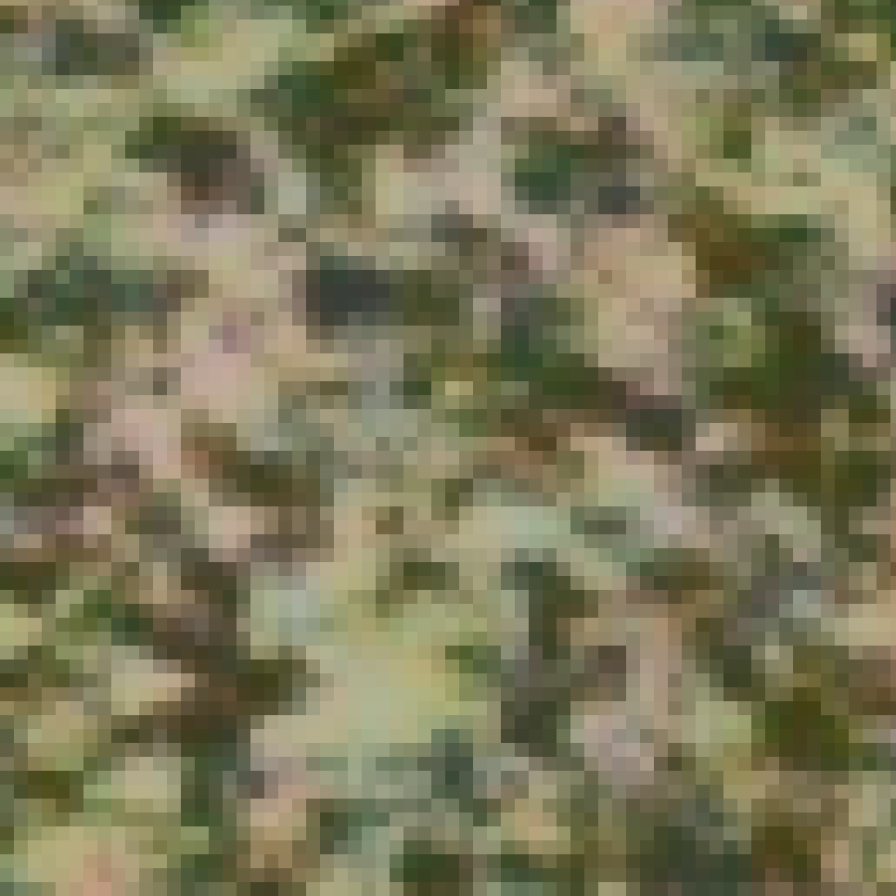
This pattern is drawn by a WebGL 1 fragment shader. Its source:

```glsl
precision highp float;
// Blocky woodland camouflage: a grid of small flat squares in tan, olive and dark green.
// Layered value noise, sampled once per square, is spread evenly over a colour ramp;
// slower noise shifts the hue between pinkish, green, ochre and grey.

uniform vec2 u_resolution;

#define CELLS 64.4          // squares across the canvas
#define PATCH_SIZE vec2(9.5, 7.5)   // broad patches, in squares
#define SPOT_SIZE vec2(4.6, 3.5)    // spots
#define SPECK_SIZE vec2(2.3, 1.9)   // small specks
#define TONE_SPREAD 0.195   // standard deviation of the summed noise
#define WARM_SHIFT 0.15     // strength of the pink-green drift
#define BLUE_SHIFT 0.17     // strength of the grey-ochre drift

const vec3 DARK_GREEN = vec3(0.22, 0.24, 0.13);
const vec3 OLIVE = vec3(0.35, 0.34, 0.23);
const vec3 TAN = vec3(0.73, 0.69, 0.57);
const float OLIVE_TONE = 0.18;

float hash(vec2 p) {
  return fract(sin(dot(p, vec2(127.1, 311.7))) * 43758.5453);
}

// Smooth value noise centred on zero.
float noise(vec2 p) {
  vec2 i = floor(p);
  vec2 f = fract(p);
  f = f * f * (3.0 - 2.0 * f);
  float low = mix(hash(i), hash(i + vec2(1.0, 0.0)), f.x);
  float high = mix(hash(i + vec2(0.0, 1.0)), hash(i + vec2(1.0, 1.0)), f.x);
  return mix(low, high, f.y) - 0.5;
}

// Evenly distributed lightness from 0 to 1 for one square.
float cellTone(vec2 cell) {
  float n = 0.50 * noise(cell / PATCH_SIZE + 17.3)
          + 0.60 * noise(cell / SPOT_SIZE + 41.7)
          + 0.45 * noise(cell / SPECK_SIZE + 83.1)
          + 0.12 * (hash(cell + 5.5) - 0.5);
  return 1.0 / (1.0 + exp(-1.7 * n / TONE_SPREAD));
}

vec3 cellColor(vec2 cell) {
  // Lightness ramp
  float tone = cellTone(cell);
  vec3 color = mix(DARK_GREEN, OLIVE, min(tone / OLIVE_TONE, 1.0));
  color = mix(color, TAN, max(tone - OLIVE_TONE, 0.0) / (1.0 - OLIVE_TONE));

  // Hue drift at nearly constant lightness
  float warm = noise(cell / 6.3 + 131.9) + 0.7 * noise(cell / 2.4 + 157.2);
  float blue = noise(cell / 5.7 + 211.4) + 0.7 * noise(cell / 2.6 + 239.8);
  color += WARM_SHIFT * warm * vec3(0.6, -0.3, 0.1);
  color += BLUE_SHIFT * blue * vec3(-0.2, 0.0, 0.7);
  return color;
}

void main() {
  float scale = CELLS / min(u_resolution.x, u_resolution.y);
  vec2 p = gl_FragCoord.xy * scale - 0.5;
  vec2 cell = floor(p);

  // Blend neighbouring squares only within one pixel of their shared edge
  vec2 w = clamp((fract(p) - 0.5) / scale + 0.5, 0.0, 1.0);
  vec3 low = mix(cellColor(cell), cellColor(cell + vec2(1.0, 0.0)), w.x);
  vec3 high = mix(cellColor(cell + vec2(0.0, 1.0)), cellColor(cell + vec2(1.0, 1.0)), w.x);
  gl_FragColor = vec4(mix(low, high, w.y), 1.0);
}
```
